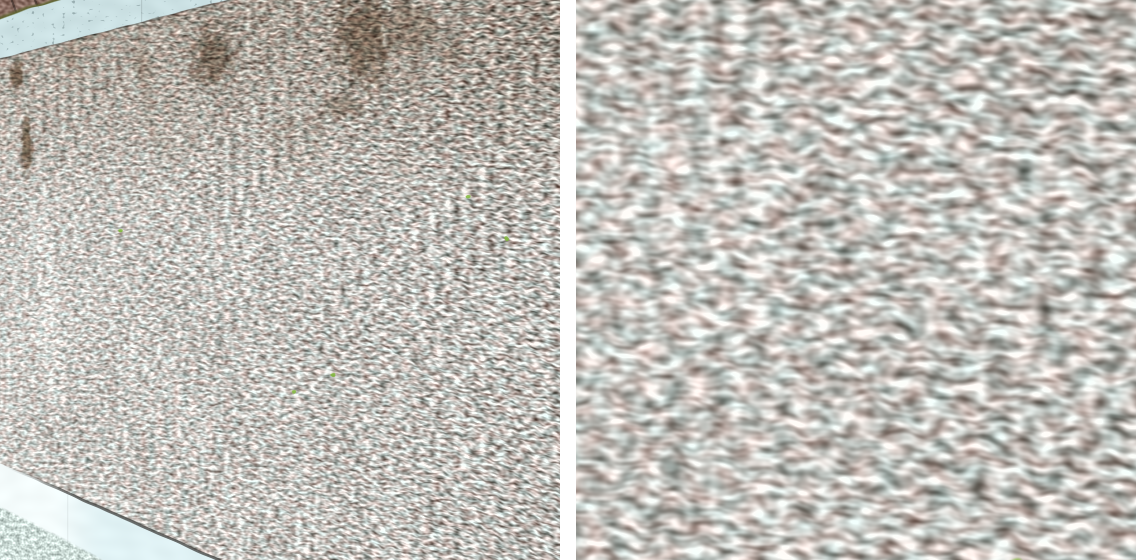
Left, the full canvas; right, a detail of the centre.
A three.js fragment shader for this texture:

```glsl
varying vec2 vUv;

float hash(vec2 p) {
  return fract(sin(dot(p, vec2(127.1, 311.7))) * 43758.5);
}

float cornerSlope(vec2 cell, vec2 offset) {
  float angle = 6.2832 * hash(cell);
  return dot(vec2(cos(angle), sin(angle)), offset);
}

float gradientNoise(vec2 p) {
  vec2 i = floor(p), f = fract(p);
  vec2 u = f * f * f * (f * (f * 6.0 - 15.0) + 10.0);
  vec2 e = vec2(1.0, 0.0);
  float low = mix(cornerSlope(i, f), cornerSlope(i + e, f - e), u.x);
  float high = mix(cornerSlope(i + e.yx, f - e.yx), cornerSlope(i + 1.0, f - 1.0), u.x);
  return mix(low, high, u.y);
}

float edge(float d) {
  return smoothstep(-0.0015, 0.0015, d);
}

float smear(vec2 p, vec2 centre, vec2 radii) {
  float ragged = 0.6 * gradientNoise(p * vec2(75.0, 40.0)) + 0.4 * gradientNoise(p * 140.0);
  return 1.0 - smoothstep(0.3, 1.2, length((p - centre) / radii) + ragged);
}

// Flat stone chips, finer on the left and tilting towards the lower right
vec3 pavement(vec2 p) {
  vec2 q = p;
  q.y += 0.13 * p.x * p.x * (1.0 - p.y) + 0.003 * gradientNoise(p * 55.0);
  vec2 chips = vec2(95.0 * q.x - 18.0 * q.x * q.x, 180.0 * q.y);
  float grain = gradientNoise(chips)
    + 0.65 * gradientNoise(chips * vec2(1.7, 1.6) + 37.0)
    + 0.25 * gradientNoise(chips * 0.45 + 11.0);
  float cloud = gradientNoise(p * vec2(9.0, 6.0)) + 0.6 * gradientNoise(p * vec2(26.0, 15.0) + 5.0);

  float shade = smoothstep(0.55, 1.0, p.y);
  float tone = 0.77 - 0.18 * shade - 0.08 * p.x + 0.07 * cloud;
  tone += 0.1 * smoothstep(0.025, 0.0, abs(p.x - 0.115 + 0.06 * p.y))
    * smoothstep(0.2, 0.35, p.y) * smoothstep(0.75, 0.55, p.y);
  tone += grain * mix(0.58, 0.82, p.x);
  vec3 colour = mix(vec3(0.30, 0.27, 0.24), vec3(0.94, 0.94, 0.925), clamp(tone, -0.2, 1.08));

  // Pink and grey-green chips
  float hue = gradientNoise(chips * vec2(0.8, 0.6) + 71.0);
  colour += hue * vec3(0.09, -0.02, -0.03);

  // Damp brown stains near the top
  float stain = 0.75 * smear(p, vec2(0.65, 0.93), vec2(0.06, 0.1));
  stain = max(stain, 0.7 * smear(p, vec2(0.38, 0.9), vec2(0.045, 0.06)));
  stain = max(stain, 0.5 * smear(p, vec2(0.61, 0.81), vec2(0.045, 0.025)));
  stain = max(stain, smear(p, vec2(0.047, 0.74), vec2(0.012, 0.06)));
  stain = max(stain, 0.9 * smear(p, vec2(0.03, 0.865), vec2(0.014, 0.035)));
  stain = max(stain, 0.5 * shade * smoothstep(0.15, 0.6, cloud));
  return colour * mix(vec3(1.0), vec3(0.62, 0.54, 0.46), stain) * mix(vec3(1.0), vec3(1.0, 0.97, 0.94), shade);
}

void main() {
  vec2 p = vUv;
  vec3 colour = pavement(p);
  float speckle = gradientNoise(p * vec2(110.0, 150.0));
  float mottle = gradientNoise(p * vec2(24.0, 40.0));

  // Tiny green leaves
  for (int i = 0; i < 5; i++) {
    float k = float(i);
    vec2 leaf = vec2(fract(0.595 + 0.31 * k), 0.16 + 0.5 * hash(vec2(k, 4.0)));
    float d = length((p - leaf) * vec2(0.9, 1.1)) + 0.003 * speckle;
    colour = mix(colour, vec3(0.50, 0.72, 0.22), 0.85 * smoothstep(0.005, 0.002, d));
  }

  // Upper kerb, with brown paving and moss beyond it
  float kerb = p.y - 0.896 - 0.258 * p.x + 0.002 * mottle;
  vec3 kerbColour = vec3(0.80, 0.885, 0.895) + 0.05 * mottle - 0.2 * smoothstep(0.3, 0.6, speckle);
  kerbColour *= 1.0 - 0.12 * smoothstep(0.002, 0.0, abs(p.x - 0.253));
  colour *= 1.0 - 0.35 * smoothstep(0.005, 0.0, abs(kerb));
  colour = mix(colour, kerbColour, edge(kerb));
  float beyond = p.y - 0.967 - 0.31 * p.x + 0.004 * mottle;
  vec3 brick = vec3(0.54, 0.43, 0.39) + 0.3 * speckle;
  brick *= 1.0 - 0.35 * smoothstep(0.003, 0.001, abs(fract(p.x * 24.0 + p.y * 9.0) - 0.5) / 24.0);
  brick = mix(vec3(0.38, 0.40, 0.20), brick, smoothstep(0.0, 0.008, beyond));
  colour = mix(colour, brick, edge(beyond));

  // Lower kerb with a dark joint, then pale gravel in the corner
  float curb = 0.173 - 0.443 * p.x - p.y + 0.002 * mottle;
  float joint = smoothstep(0.004, 0.0015, abs(curb)) * smoothstep(0.0, 0.14, p.x);
  vec3 curbColour = mix(vec3(0.96, 0.99, 0.99), vec3(0.88, 0.95, 0.96), smoothstep(0.08, 0.2, p.x));
  curbColour += 0.03 * mottle;
  curbColour *= 1.0 - 0.06 * smoothstep(0.002, 0.0, abs(p.x - 0.121));
  colour = mix(colour, curbColour, edge(curb));
  colour = mix(colour, vec3(0.25, 0.25, 0.24), 0.75 * joint);
  float gravel = 0.095 - 0.52 * p.x - p.y + 0.003 * mottle;
  vec3 gravelColour = vec3(0.81, 0.87, 0.85) + 0.3 * speckle + 0.2 * gradientNoise(p * 260.0);
  colour = mix(colour, gravelColour, smoothstep(-0.004, 0.004, gravel));

  gl_FragColor = vec4(clamp(colour, 0.0, 1.0), 1.0);
}
```
